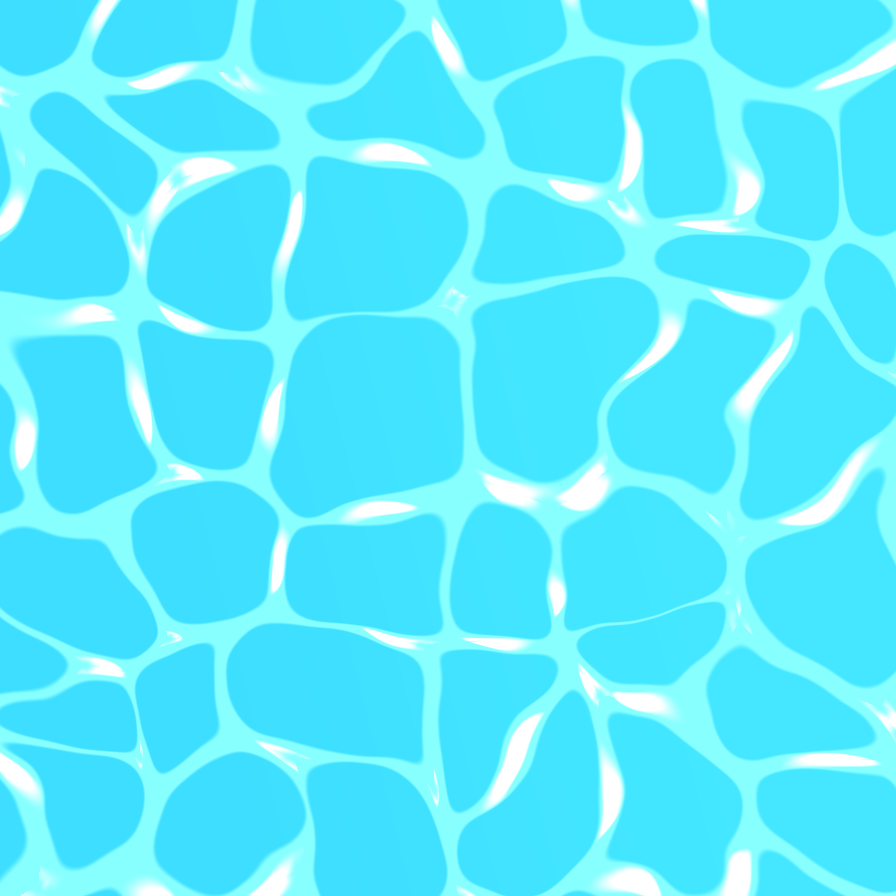
Reproduce this texture procedurally as a Shadertoy shader.

```glsl
vec2 hash2(vec2 p) {
    return fract(sin(vec2(dot(p, vec2(127.1, 311.7)), dot(p, vec2(269.5, 183.3)))) * 43758.5453);
}

vec2 noise2(vec2 p) {
    vec2 i = floor(p), f = fract(p);
    f = f * f * f * (f * (f * 6.0 - 15.0) + 10.0);
    return mix(mix(hash2(i), hash2(i + vec2(1, 0)), f.x),
               mix(hash2(i + vec2(0, 1)), hash2(i + vec2(1, 1)), f.x), f.y);
}

vec2 seedOffset(vec2 cell) {
    return 0.08 + 0.84 * hash2(cell);
}

// x: rounded distance to the cell walls, y: strength of the glints on them
vec2 waterCells(vec2 p) {
    vec2 base = floor(p), home = base, toHome = vec2(0.0);
    float nearest = 1e3;
    for (int y = -2; y <= 2; y++)
    for (int x = -2; x <= 2; x++) {
        vec2 cell = base + vec2(x, y);
        vec2 r = cell + seedOffset(cell) - p;
        if (dot(r, r) < nearest) {
            nearest = dot(r, r);
            home = cell;
            toHome = r;
        }
    }

    float homeId = hash2(home + 31.0).x;
    float wallSum = 0.0, glint = 0.0, first = 1e3, second = 1e3;
    for (int y = -2; y <= 2; y++)
    for (int x = -2; x <= 2; x++) {
        if (x == 0 && y == 0) continue;
        vec2 cell = home + vec2(x, y);
        vec2 r = cell + seedOffset(cell) - p;
        vec2 normal = normalize(r - toHome), middle = 0.5 * (r + toHome);
        float wall = dot(middle, normal);
        second = min(second, max(first, wall));
        first = min(first, wall);

        // Both sides of a wall share its random value and direction
        float id = hash2(cell + 31.0).x;
        float side = homeId < id ? 1.0 : -1.0;
        float chance = fract((homeId + id) * 7.31);
        float along = side * dot(middle, vec2(-normal.y, normal.x));
        float lit = step(chance, 0.5);
        float swell = lit * 0.055 * exp(-11.0 * along * along);
        wallSum += exp(-13.0 * (wall - swell));

        // Bent, tapered stroke with one soft end
        float across = side * wall + 0.8 * along * along - 0.012;
        float halfWidth = 0.062 * (1.0 + 1.3 * along);
        float stroke = length(vec2(along / (0.19 + 0.12 * chance), across / halfWidth));
        float soft = mix(0.14, 0.45, smoothstep(-0.05, 0.25, along));
        glint = max(glint, lit * (1.0 - smoothstep(1.0 - soft, 1.0 + soft, stroke)));
    }
    glint *= smoothstep(0.01, 0.08, second);
    return vec2(-log(wallSum) / 13.0, glint);
}

void mainImage(out vec4 fragColor, in vec2 fragCoord) {
    vec2 uv = fragCoord / iResolution.y;

    // Bend the cells
    vec2 p = uv * vec2(6.0, 6.5) + 3.0;
    p += 0.5 * (noise2(p * 1.1) - 0.5) + 0.1 * (noise2(p * 2.6 + 9.0) - 0.5);
    vec2 cells = waterCells(p);

    // Ripple lines of uneven width
    float lineWidth = mix(0.005, 0.073, noise2(p * 1.4 + 20.0).x);
    float ripple = 1.0 - smoothstep(-0.013, 0.013, cells.x - lineWidth);
    float glint = cells.y * smoothstep(-0.005, 0.03, lineWidth - cells.x);

    // Water, ripples and glints
    float light = smoothstep(0.1, 0.75, uv.x + 0.25 * (uv.y - 0.5));
    vec3 water = mix(vec3(0.24, 0.87, 1.0), vec3(0.265, 0.905, 1.0), light);
    vec3 color = mix(water, vec3(0.53, 1.0, 1.0), ripple);
    color = mix(color, vec3(1.0), glint);
    fragColor = vec4(color, 1.0);
}
```
